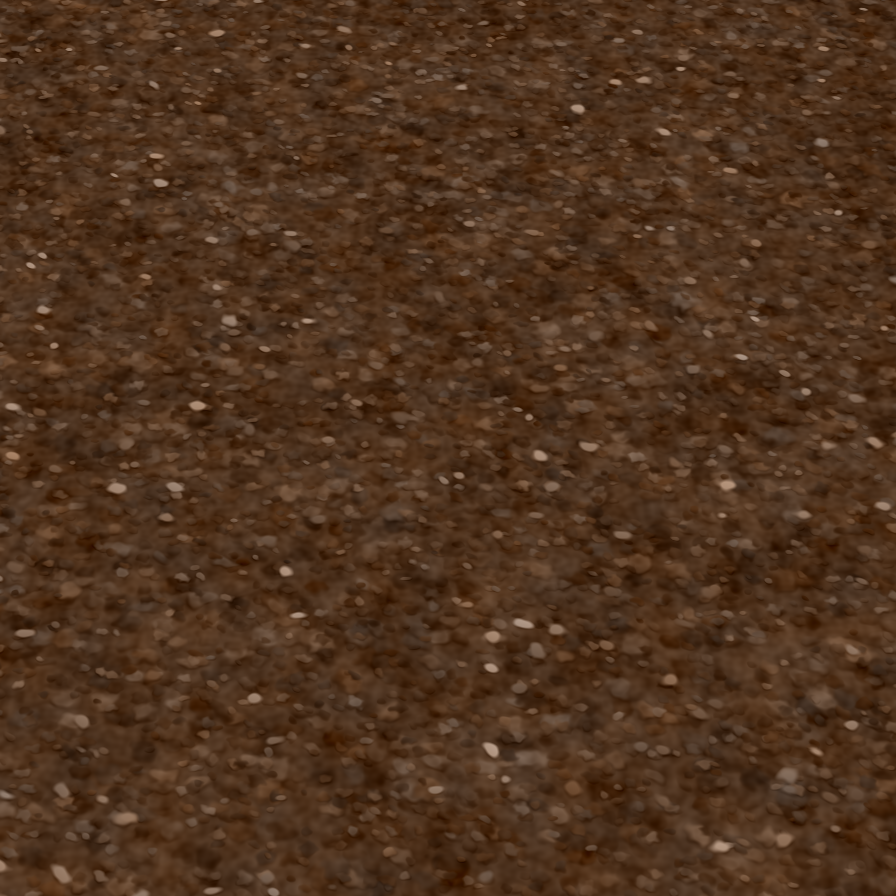
Reproduce this texture procedurally as a WebGL 2 fragment shader.

```glsl
#version 300 es
precision highp float;
// Brown gravelly soil receding in perspective, strewn with small pale chips.

uniform vec2 u_resolution;
out vec4 fragColor;

const vec3 SOIL = vec3(0.312, 0.203, 0.122);
const vec3 WARM_SHIFT = vec3(0.026, 0.0, -0.022); // rust (+) to slate (-)
const float RECESSION = 0.32;      // loss of scale from bottom to top
const float FORESHORTENING = 1.15; // vertical squash at the bottom edge
const float STONE_TILT = -0.35;    // long axis falls to the right
const float TILT_SPREAD = 1.1;
const float EDGE_SOFTNESS = 0.42;
const float EDGE_ROUGHNESS = 0.75;
const float SHADOW_DEPTH = 0.055;
const float TOP_LIGHT = 0.025;

// Cell size, share of filled cells, smallest and largest radius in cells
const vec4 GRAINS  = vec4(0.0310, 0.85, 0.28, 0.60);
const vec4 GRIT    = vec4(0.0190, 0.50, 0.24, 0.52);
const vec4 PEBBLES = vec4(0.0350, 0.14, 0.15, 0.33);

// Darkest tone, lightest tone, skew towards dark
const vec3 GRAIN_TONES  = vec3(-0.060, 0.120, 1.8);
const vec3 GRIT_TONES   = vec3(-0.050, 0.140, 1.9);
const vec3 PEBBLE_TONES = vec3(0.090, 0.370, 1.5);

// Noise frequency and strength of each kind of soil variation
const vec2 MOTTLE = vec2(85.0, 0.065);
const vec2 CLUMPS = vec2(32.0, 0.085);
const vec2 DRIFTS = vec2(7.0, 0.055);
const vec2 HUES   = vec2(17.0, 1.2);

vec3 hash(vec2 cell, int seed) {
    uvec3 v = uvec3(ivec3(ivec2(cell), seed)) * 1664525u + 1013904223u;
    v.x += v.y * v.z; v.y += v.z * v.x; v.z += v.x * v.y;
    v ^= v >> 16u;
    v.x += v.y * v.z; v.y += v.z * v.x; v.z += v.x * v.y;
    return vec3(v >> 8u) / 16777216.0;
}

float cornerSlope(vec2 cell, vec2 corner, vec2 f) {
    float angle = 6.28319 * hash(cell + corner, 1).x;
    return dot(vec2(cos(angle), sin(angle)), f - corner);
}

float gradientNoise(vec2 p) {
    vec2 cell = floor(p), f = p - cell;
    vec2 w = f * f * f * (f * (f * 6.0 - 15.0) + 10.0);
    vec2 e = vec2(0.0, 1.0);
    return mix(mix(cornerSlope(cell, e.xx, f), cornerSlope(cell, e.yx, f), w.x),
               mix(cornerSlope(cell, e.xy, f), cornerSlope(cell, e.yy, f), w.x), w.y);
}

float variation(vec2 ground, vec2 kind) {
    return kind.y * gradientNoise(ground * kind.x + kind.x);
}

// Flat ground coordinates seen at a slant
vec2 groundPlane(vec2 uv) {
    float scale = 1.0 - RECESSION * uv.y;
    return vec2((uv.x - 0.5) / scale, FORESHORTENING / (RECESSION * scale));
}

float coverage(float d) {
    return 1.0 - smoothstep(1.0 - EDGE_SOFTNESS, 1.0 + EDGE_SOFTNESS, d);
}

// Lays one layer of jittered, rough chips with shadows over the ground
vec3 scatterStones(vec3 color, vec2 ground, vec4 layer, vec3 tones, int seed) {
    vec2 p = ground / layer.x;
    vec2 home = floor(p);
    float rough = EDGE_ROUGHNESS * gradientNoise(p * 2.3 + float(seed));
    for (int j = -1; j <= 1; j++) {
        for (int i = -1; i <= 1; i++) {
            vec2 cell = home + vec2(i, j);
            vec3 place = hash(cell, seed);
            if (place.z > layer.y) continue;
            vec3 form = hash(cell, seed + 1);
            vec3 look = hash(cell, seed + 2);

            float angle = STONE_TILT + TILT_SPREAD * (form.x - 0.5);
            vec2 axis = vec2(cos(angle), sin(angle));
            vec2 offset = p - cell - mix(vec2(0.1), vec2(0.9), place.xy);
            float radius = mix(layer.z, layer.w, form.y);
            vec2 q = vec2(dot(offset, axis), dot(offset, vec2(-axis.y, axis.x)));
            q /= radius * vec2(1.0, mix(0.5, 0.95, form.z));

            float body = coverage(length(q) + rough);
            float shadow = coverage(length(q + vec2(-0.15, 0.5)) + rough);
            float tone = mix(tones.x, tones.y, pow(look.x, tones.z));
            float warmth = look.y + look.z - 1.0;
            vec3 stone = SOIL + tone + WARM_SHIFT * warmth + TOP_LIGHT * q.y;
            color = mix(color - SHADOW_DEPTH * shadow, stone, body);
        }
    }
    return color;
}

void main() {
    vec2 uv = gl_FragCoord.xy / u_resolution.y;
    vec2 ground = groundPlane(uv);

    // Soil bed and layers of stones
    vec3 color = scatterStones(SOIL, ground, GRAINS, GRAIN_TONES, 10);
    color = scatterStones(color, ground, GRIT, GRIT_TONES, 20);
    color += variation(ground, MOTTLE) + variation(ground, CLUMPS);
    color = scatterStones(color, ground, PEBBLES, PEBBLE_TONES, 30);

    // Broad drifts of tone and hue
    color += variation(ground, DRIFTS) + WARM_SHIFT * variation(ground, HUES);

    fragColor = vec4(clamp(color, 0.0, 1.0), 1.0);
}
```
